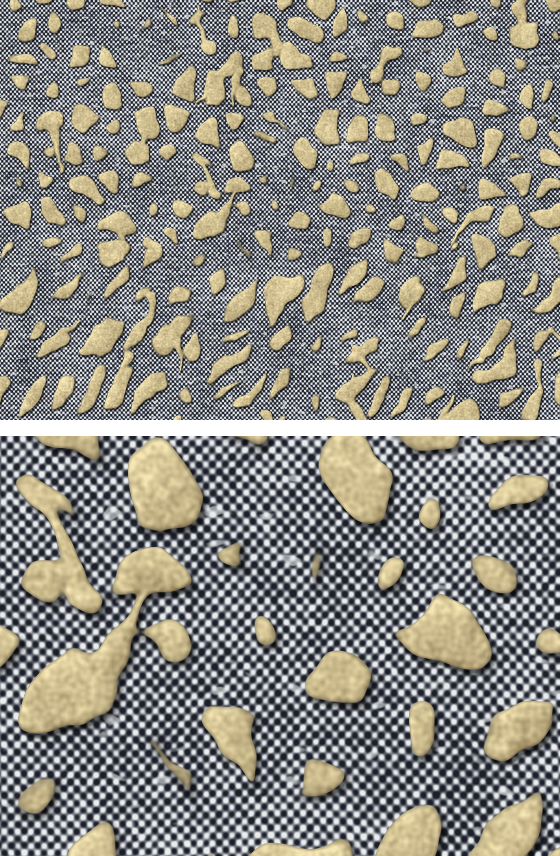
Top: the whole. Bottom: its middle third, enlarged.
Write a Shadertoy shader that draws this texture.

```glsl
// Cracked cream paste in irregular raised flakes on a blue-grey woven cloth.

const vec3 THREAD_DARK  = vec3(0.11, 0.12, 0.155);
const vec3 THREAD_MID   = vec3(0.45, 0.47, 0.51);
const vec3 THREAD_LIGHT = vec3(0.92, 0.93, 0.93);
const vec3 PASTE_SHADE  = vec3(0.60, 0.53, 0.37);
const vec3 PASTE_LIGHT  = vec3(0.96, 0.90, 0.70);

const vec2  WEAVE_PITCH = vec2(0.0104, 0.0114);
const float FLAKE_PITCH = 0.075;   // mean spacing of flakes
const float INSET_MIN   = 0.11;    // half gap, in flake pitches
const float INSET_MAX   = 0.33;
const float CORNER      = 14.0;    // higher gives sharper corners
const float ARM_PITCH   = 0.17;    // spacing of the thin tapered flakes
const float ARM_SHARE   = 0.5;
const float LEAN        = 0.55;    // slant of the lower flakes
const float LEAN_TOP    = 0.40;
const float BLEND       = 0.010;
const vec2  TO_LIGHT    = vec2(-0.0025, 0.0035);

vec2 hash2(vec2 p) {
    vec3 q = fract(p.xyx * vec3(0.1031, 0.1030, 0.0973));
    q += dot(q, q.yzx + 33.33);
    return fract((q.xx + q.yz) * q.zy);
}

float cornerGradient(vec2 cell, vec2 offset, vec2 f) {
    return dot(hash2(cell + offset) * 2.0 - 1.0, f - offset);
}

float gradientNoise(vec2 p) {
    vec2 i = floor(p), f = p - i;
    vec2 u = f * f * f * (f * (f * 6.0 - 15.0) + 10.0);
    float low  = mix(cornerGradient(i, vec2(0, 0), f), cornerGradient(i, vec2(1, 0), f), u.x);
    float high = mix(cornerGradient(i, vec2(0, 1), f), cornerGradient(i, vec2(1, 1), f), u.x);
    return 1.6 * mix(low, high, u.y);
}

vec2 flakeCentre(vec2 cell) {
    return cell + 0.06 + 0.88 * hash2(cell + 7.0);
}

// Depth inside rounded Voronoi flakes, each with its own inset
float flakeDepth(vec2 p) {
    float below = max(LEAN_TOP - p.y, 0.0);
    vec2 q = (p + below * vec2(LEAN, 0.35)) / FLAKE_PITCH;
    vec2 base = floor(q), nearCell = base, toNear = vec2(0.0);
    float best = 100.0;
    for (int y = -1; y <= 1; y++)
    for (int x = -1; x <= 1; x++) {
        vec2 cell = base + vec2(x, y);
        vec2 r = flakeCentre(cell) - q;
        if (dot(r, r) < best) { best = dot(r, r); nearCell = cell; toNear = r; }
    }
    float sum = 0.0;
    for (int y = -2; y <= 2; y++)
    for (int x = -2; x <= 2; x++) {
        if (x == 0 && y == 0) continue;
        vec2 r = flakeCentre(nearCell + vec2(x, y)) - q;
        sum += exp(-CORNER * dot(0.5 * (r + toNear), normalize(r - toNear)));
    }
    float border = -log(sum) / CORNER;
    float inset = mix(INSET_MIN, INSET_MAX, hash2(nearCell + 31.0).x);
    return (border - inset + 0.06 * gradientNoise(q * 2.3)) * FLAKE_PITCH;
}

// Depth inside scattered tapered strokes
float armDepth(vec2 p) {
    vec2 base = floor(p / ARM_PITCH);
    float depth = -1.0;
    for (int y = -1; y <= 1; y++)
    for (int x = -1; x <= 1; x++) {
        vec2 cell = base + vec2(x, y);
        vec2 place = hash2(cell + 53.0), kind = hash2(cell + 91.0);
        if (kind.x > ARM_SHARE) continue;
        float angle = mix(0.7, 2.3, kind.y);
        vec2 axis = vec2(cos(angle), sin(angle)) * mix(0.06, 0.11, place.x);
        vec2 r = p - (cell + place) * ARM_PITCH;
        float t = clamp(dot(r, axis) / dot(axis, axis) + 0.5, 0.0, 1.0);
        float taper = place.y > 0.5 ? t : 1.0 - t;
        float radius = mix(0.003, 0.013, taper * taper);
        depth = max(depth, radius - length(r - axis * (t - 0.5)));
    }
    return depth;
}

float pasteDepth(vec2 p) {
    vec2 warp = vec2(gradientNoise(p * 11.0), gradientNoise(p * 11.0 + 40.0));
    vec2 ripple = vec2(gradientNoise(p * 37.0 + 9.0), gradientNoise(p * 37.0 + 70.0));
    p += 0.018 * warp + 0.005 * ripple;
    float a = flakeDepth(p), b = armDepth(p);
    float h = max(BLEND - abs(a - b), 0.0) / BLEND;
    return max(a, b) + 0.25 * h * h * BLEND;
}

vec3 clothColour(vec2 p) {
    vec2 bend = vec2(gradientNoise(p * 5.0), gradientNoise(p * 5.0 + 20.0));
    vec2 phase = 6.28318 * (p + 0.004 * bend) / WEAVE_PITCH;
    float knots = cos(phase.x) * cos(phase.y);
    float fibre = gradientNoise(p * 150.0);
    float slub = gradientNoise(p * vec2(25.0, 95.0) + 13.0);
    float patches = gradientNoise(p * 8.0 + 60.0);
    float tone = smoothstep(-0.85, 0.95, knots + 0.45 * fibre + 0.25 * slub + 0.2 * patches);
    vec3 colour = mix(THREAD_DARK, THREAD_MID, min(tone * 2.0, 1.0));
    colour = mix(colour, THREAD_LIGHT, max(tone * 2.0 - 1.0, 0.0));
    float fleck = smoothstep(0.5, 0.75, gradientNoise(p * vec2(48.0, 85.0) + 5.0));
    return mix(colour, THREAD_LIGHT, 0.6 * fleck);
}

vec3 pasteColour(vec2 p, float depth, float litDepth) {
    float grain = 0.30 * gradientNoise(p * 190.0) + 0.22 * gradientNoise(p * 75.0);
    float mottle = 0.25 * gradientNoise(p * 17.0 + 3.0);
    float relief = clamp((depth - litDepth) / length(TO_LIGHT), -1.0, 1.0);
    float rim = exp(-max(depth, 0.0) / 0.006);
    float tone = 0.58 + grain + mottle + 0.45 * relief * rim;
    vec3 colour = mix(PASTE_SHADE, PASTE_LIGHT, clamp(tone, 0.0, 1.0));
    return colour * mix(0.68, 1.0, smoothstep(-0.001, 0.003, depth));
}

void mainImage(out vec4 fragColor, in vec2 fragCoord) {
    vec2 p = fragCoord / iResolution.y;
    float pixel = 1.0 / iResolution.y;
    float depth = pasteDepth(p), litDepth = pasteDepth(p + TO_LIGHT);

    // Cloth with a soft shadow beside each flake, then the paste on top
    float shadow = smoothstep(-0.003, 0.002, litDepth);
    vec3 cloth = clothColour(p) * (1.0 - 0.6 * shadow);
    float cover = smoothstep(-0.7 * pixel, 0.7 * pixel, depth);
    fragColor = vec4(mix(cloth, pasteColour(p, depth, litDepth), cover), 1.0);
}
```
